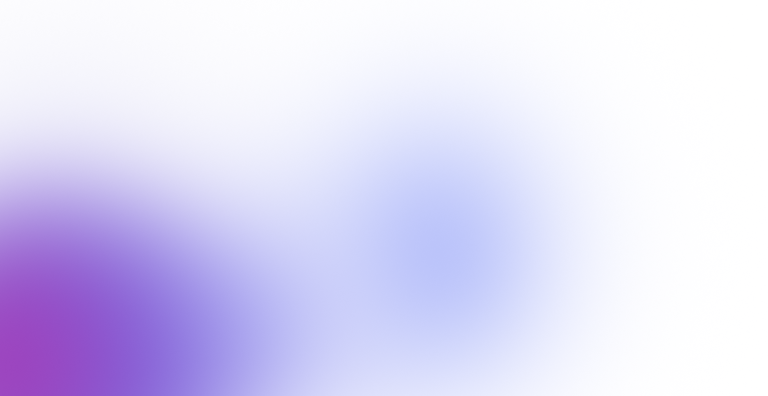
A Shadertoy shader for this background:

```glsl
// Soft gradient backdrop: a violet corner glow and a pale blue glow on white.

#define PAPER      vec3(1.00, 1.00, 1.00)
#define HAZE       vec3(0.90, 0.90, 0.97)
#define SKY_BLUE   vec3(0.735, 0.770, 0.982)
#define PERIWINKLE vec3(0.740, 0.755, 0.970)
#define INDIGO     vec3(0.48, 0.40, 0.87)
#define PURPLE     vec3(0.61, 0.27, 0.75)
#define BRIDGE_STRENGTH 0.85
#define CORNER_FALLOFF  3.5

// Elliptical glow: 1 at the center; a higher falloff gives a flatter core.
float glow(vec2 p, vec2 center, vec2 radius, float falloff) {
    return exp(-pow(length((p - center) / radius), falloff));
}

// Small noise that hides banding in the long gradients.
float hash(vec2 p) {
    return fract(sin(dot(p, vec2(12.99, 78.23))) * 43758.5);
}

void mainImage(out vec4 fragColor, in vec2 fragCoord) {
    // One unit is the canvas height
    vec2 p = fragCoord / iResolution.y;

    // Pale layers: haze on the left, blue glow, and the bridge between glows
    vec3 color = mix(PAPER, HAZE, glow(p, vec2(0.15, 0.30), vec2(0.45, 0.50), 2.0));
    color = mix(color, SKY_BLUE, glow(p, vec2(1.105, 0.36), vec2(0.312, 0.355), 2.0));
    float bridge = glow(p, vec2(0.653, 0.171), vec2(0.327), 2.0);
    color = mix(color, PERIWINKLE, BRIDGE_STRENGTH * bridge);

    // Corner glow, warming from indigo to purple toward the left edge
    float warmth = glow(p, vec2(0.0, 0.07), vec2(0.34, 0.415), 2.0);
    vec3 cornerColor = mix(INDIGO, PURPLE, warmth);
    float corner = glow(p, vec2(0.126, 0.07), vec2(0.497, 0.457), CORNER_FALLOFF);
    color = mix(color, cornerColor, corner);

    // Dither
    color += (hash(fragCoord) - 0.5) / 255.0;
    fragColor = vec4(clamp(color, 0.0, 1.0), 1.0);
}
```
